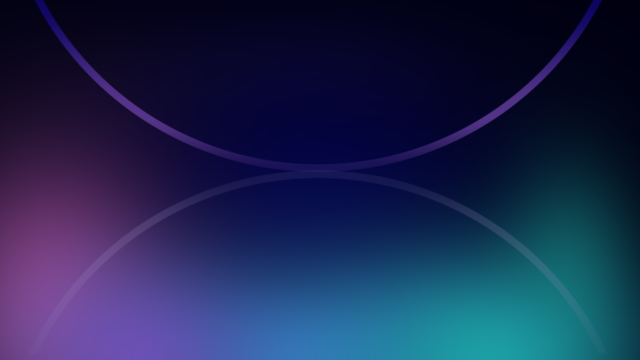
Reproduce this background procedurally as a WebGL 1 fragment shader.

```glsl
precision highp float;
// Dark navy backdrop lit by soft coloured glows along its lower half, crossed
// by two thin circular arcs that nearly touch at the centre. The glows are
// elliptical Gaussians blended in turn; the arcs are ring distance functions.

uniform vec2 u_resolution;

#define ASPECT 1.7778
#define ARC_X 0.884
#define ARC_RADIUS 0.878
#define ARC_HALF_WIDTH 0.0105
#define UPPER_ARC_Y 1.411
#define LOWER_ARC_Y -0.362
#define NIGHT vec3(0.0, 0.0, 0.065)
#define INDIGO vec3(0.01, 0.01, 0.26)
#define MAGENTA vec3(0.55, 0.26, 0.52)
#define VIOLET vec3(0.48, 0.32, 0.76)
#define AZURE vec3(0.20, 0.45, 0.72)
#define TEAL vec3(0.11, 0.64, 0.66)

// Blend a soft elliptical light over the base colour.
vec3 addGlow(vec3 base, vec2 p, vec2 center, vec2 radii, vec3 tint, float strength) {
  vec2 d = (p - center) / radii;
  return mix(base, tint, strength * exp(-dot(d, d)));
}

// Smooth coverage of a thin ring around the given center.
float ringMask(vec2 p, vec2 center, float pixel) {
  float d = abs(length(p - center) - ARC_RADIUS) - ARC_HALF_WIDTH;
  return 1.0 - smoothstep(-pixel, pixel, d);
}

vec3 background(vec2 p) {
  vec3 color = NIGHT;
  // Dim upper haze and the deep blue core
  color = addGlow(color, p, vec2(0.75, 0.78), vec2(0.55, 0.18), vec3(0.07, 0.05, 0.18), 0.6);
  color = addGlow(color, p, vec2(0.88, 0.50), vec2(0.50, 0.34), INDIGO, 1.0);
  // Warm light on the left
  color = addGlow(color, p, vec2(0.14, 0.15), vec2(0.32, 0.42), MAGENTA, 1.0);
  // Cool lights along the floor
  color = addGlow(color, p, vec2(0.85, 0.0), vec2(0.60, 0.28), AZURE, 1.0);
  color = addGlow(color, p, vec2(0.38, 0.0), vec2(0.28, 0.25), VIOLET, 0.75);
  // Haze rising on the right above the teal light
  color = addGlow(color, p, vec2(1.58, 0.25), vec2(0.19, 0.30), TEAL * 0.6, 0.8);
  color = addGlow(color, p, vec2(1.36, 0.0), vec2(0.36, 0.27), TEAL, 0.95);
  return color;
}

void main() {
  // Height units, with the composition centred horizontally
  float pixel = 1.0 / u_resolution.y;
  vec2 p = (gl_FragCoord.xy - 0.5 * u_resolution) * pixel + vec2(0.5 * ASPECT, 0.5);
  vec3 color = background(p);

  // Upper arc: blue ends, lavender flanks, faint at its lowest point
  float upper = ringMask(p, vec2(ARC_X, UPPER_ARC_Y), pixel);
  vec3 upperTint = mix(vec3(0.36, 0.22, 0.58), vec3(0.06, 0.02, 0.42), smoothstep(0.7, 1.0, p.y));
  float upperAlpha = mix(0.22, 0.9, smoothstep(0.52, 0.68, p.y));
  color = mix(color, upperTint, upper * upperAlpha);

  // Lower arc: a pale veil, strongest on its shoulders
  float lower = ringMask(p, vec2(ARC_X, LOWER_ARC_Y), pixel);
  float lowerAlpha = mix(0.22, 0.11, smoothstep(0.38, 0.5, p.y));
  lowerAlpha *= mix(0.3, 1.0, smoothstep(0.0, 0.3, p.y)) * smoothstep(0.01, 0.025, p.y);
  color = mix(color, vec3(0.60, 0.55, 0.75), lower * lowerAlpha);

  gl_FragColor = vec4(color, 1.0);
}
```
